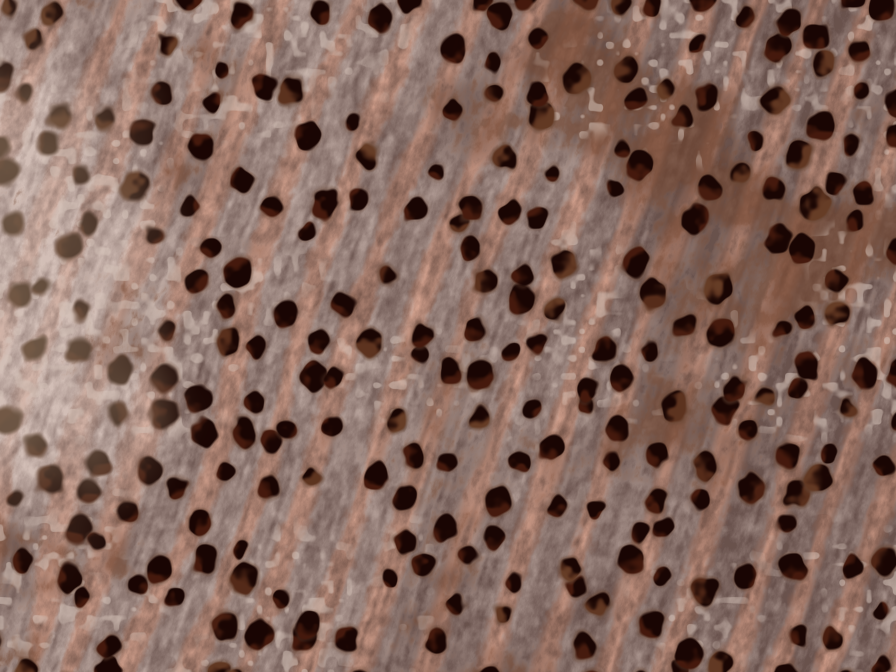
Write a Shadertoy shader that draws this texture.

```glsl
float hash(vec2 p) {
    vec3 q = fract(p.xyx * 0.1031);
    q += dot(q, q.yzx + 33.33);
    return fract((q.x + q.y) * q.z);
}

float noise(vec2 p) {
    vec2 i = floor(p), f = fract(p);
    f = f * f * (3.0 - 2.0 * f);
    return mix(mix(hash(i), hash(i + vec2(1, 0)), f.x),
               mix(hash(i + vec2(0, 1)), hash(i + vec2(1, 1)), f.x), f.y);
}

float fbm(vec2 p) {
    float sum = 0.0, amp = 0.533;
    for (int i = 0; i < 4; i++) {
        sum += amp * noise(p);
        p = mat2(1.6, 1.2, -1.2, 1.6) * p + 7.3;
        amp *= 0.5;
    }
    return sum;
}

// x runs across the grain, y along it
vec2 grainFrame(vec2 p) {
    return mat2(0.95, 0.31, -0.31, 0.95) * p;
}

vec3 woodSurface(vec2 p, vec2 g, float pale) {
    float fibre = noise(g * vec2(150.0, 13.0)) - 0.5;
    float speckle = fbm(g * vec2(95.0, 60.0)) - 0.5;
    float cloud = fbm(p * 5.0 + 20.0) - 0.5;
    float tone = 0.46 + 0.3 * fibre + 0.75 * speckle + 0.5 * cloud
               + 0.5 * pale - 0.2 * smoothstep(0.3, 1.2, p.x);
    vec3 col = mix(vec3(0.41, 0.32, 0.30), vec3(0.77, 0.69, 0.66), clamp(tone, 0.0, 1.15));

    // Pink rays along the grain
    float across = g.x * 12.0 + 0.5 * noise(g * vec2(5.0, 2.5));
    float id = floor(across);
    float offset = fract(across) - 0.35 - 0.3 * hash(vec2(id, 4.0));
    float width = 0.1 + 0.17 * noise(vec2(id * 3.7, g.y * 9.0));
    float ray = smoothstep(width + 0.1, width - 0.08, abs(offset) + 0.25 * speckle);
    vec3 rayColor = vec3(0.69, 0.49, 0.41) * (1.0 + 0.6 * speckle + 0.2 * fibre);
    col = mix(col, rayColor, ray * (0.65 - 0.4 * pale));

    // Brown stains and torn, whitish crumbs
    float stain = fbm(p * 6.0 + 51.0) + 0.25 * smoothstep(0.22, 0.0, length(p - vec2(1.24, 0.57)));
    col = mix(col, vec3(0.42, 0.25, 0.17), 0.65 * smoothstep(0.6, 0.78, stain + 0.3 * speckle));
    float crumb = smoothstep(0.63, 0.82, noise(p * 75.0 + 9.0))
                * smoothstep(0.4, 0.65, fbm(p * 7.0 + 33.0));
    return mix(col, vec3(0.83, 0.76, 0.72), 0.55 * crumb);
}

// Scattered open vessels, one per occupied cell
vec3 addPores(vec3 col, vec2 p, vec2 g, float pale) {
    const float cellSize = 0.066;
    float soft = 0.0022 + 0.003 * pale;
    vec2 wobble = vec2(noise(p * 60.0), noise(p * 60.0 + 40.0)) - 0.5;
    vec2 q = g + 0.009 * wobble;
    vec2 home = floor(q / cellSize);
    for (int j = -1; j <= 1; j++)
    for (int i = -1; i <= 1; i++) {
        vec2 cell = home + vec2(i, j);
        if (hash(cell + 11.0) > 0.82) continue;
        vec2 jitter = vec2(hash(cell + 23.0), hash(cell + 37.0));
        vec2 d = q - (cell + 0.5 + 0.75 * (jitter - 0.5)) * cellSize;
        float radius = mix(0.012, 0.0215, hash(cell + 53.0));
        float depth = hash(cell + 71.0);
        float dist = length(d * vec2(1.06, 0.94)) - radius;

        // Lit wall on one side, black hollow on the other
        float turn = 6.2832 * hash(cell + 89.0);
        vec2 lit = normalize(vec2(cos(turn), sin(turn)) + vec2(-0.4, -0.8));
        float wall = dot(d, lit) / radius + 1.1 * (noise(p * 85.0) - 0.5);
        vec3 hollow = mix(vec3(0.10, 0.02, 0.01), vec3(0.27, 0.10, 0.05),
                          smoothstep(0.0, 0.8, wall + 0.5 * depth - 0.2));
        float shallow = smoothstep(0.72, 1.0, depth) * smoothstep(-0.5, 0.6, wall);
        hollow = mix(hollow, vec3(0.40, 0.24, 0.15), shallow);
        hollow = mix(hollow, vec3(0.48, 0.39, 0.31), 0.85 * pale);

        float rim = smoothstep(0.007, 0.0, dist) * (0.25 + 0.35 * depth);
        col = mix(col, vec3(0.40, 0.27, 0.20), rim * (1.0 - 0.6 * pale));
        col = mix(col, hollow, smoothstep(soft, -soft, dist));
    }
    return col;
}

void mainImage(out vec4 fragColor, in vec2 fragCoord) {
    vec2 p = fragCoord / iResolution.y;
    vec2 g = grainFrame(p);
    g.x += 0.02 * (fbm(p * 4.0) - 0.5);

    // Bleached patch on the left
    float reach = length((p - vec2(-0.02, 0.6)) * vec2(1.3, 0.8));
    float pale = smoothstep(0.48, 0.1, reach + 0.35 * (fbm(p * 5.0 + 3.0) - 0.5));

    vec3 col = woodSurface(p, g, pale);
    fragColor = vec4(addPores(col, p, g, pale), 1.0);
}
```
